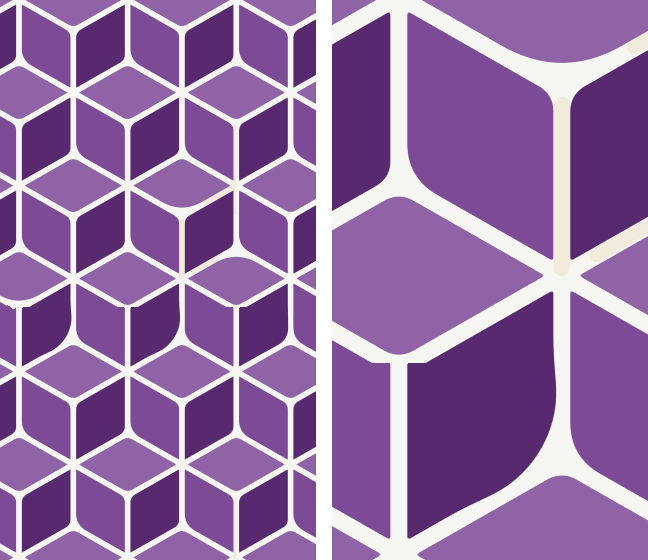
Left, the full canvas; right, a detail of the centre.
This pattern is drawn by a WebGL 1 fragment shader. Its source:

```glsl
precision highp float;
// Tumbling-block cubes in three purples, split by off-white lines with a few worn joints.
uniform vec2 u_resolution;

#define SCALE vec2(8.928, 9.035)
#define ORIGIN vec2(0.2279, 0.5026)
#define LINE_HALF 0.045
#define SEAM 0.03
#define TOP_COLOR vec3(0.56, 0.39, 0.65)
#define LEFT_COLOR vec3(0.49, 0.29, 0.59)
#define RIGHT_COLOR vec3(0.35, 0.16, 0.44)
#define LINE_COLOR vec3(0.965, 0.963, 0.953)
#define STAIN_COLOR vec3(0.95, 0.92, 0.86)

const float ROOT3 = 1.7320508;

float smoothMin(float a, float b, float k) {
  float h = max(k - abs(a - b), 0.0) / k;
  return min(a, b) - 0.25 * h * h * k;
}

float segmentDist(vec2 p, vec2 a, vec2 b) {
  vec2 ab = b - a;
  return length(p - a - ab * clamp(dot(p - a, ab) / dot(ab, ab), 0.0, 1.0));
}

// 1 when the cube index equals the given one
float isCube(vec2 id, vec2 which) {
  return 1.0 - step(0.5, distance(id, which));
}

// Centre of the nearest cube on the staggered hexagonal lattice
vec2 nearestCube(vec2 p) {
  vec2 period = vec2(ROOT3, 3.0);
  vec2 a = period * floor(p / period + 0.5);
  vec2 b = period * (floor(p / period) + 0.5);
  return distance(p, a) < distance(p, b) ? a : b;
}

// Cream stains that run along some of the lines
float stainDist(vec2 p) {
  float d = segmentDist(p, vec2(0.866, 0.92), vec2(0.866, 0.04)) - 0.025;
  d = min(d, segmentDist(p, vec2(1.25, 1.23), vec2(1.69, 1.48)) - 0.02);
  d = min(d, segmentDist(p, vec2(1.05, 0.11), vec2(1.42, 0.32)) - 0.02);
  d = min(d, segmentDist(p, vec2(1.71, 2.45), vec2(1.71, 1.05)));
  return min(d, segmentDist(p, vec2(1.71, -3.55), vec2(1.71, -4.5)));
}

void main() {
  vec2 p = (gl_FragCoord.xy / u_resolution.y - ORIGIN) * SCALE;
  float px = SCALE.y / u_resolution.y;
  vec2 hub = nearestCube(p + vec2(0.0, 0.5));
  vec2 d = p + vec2(0.0, 0.5) - hub;
  vec2 id = hub / vec2(0.5 * ROOT3, 1.5);
  float middleRow = 1.0 - step(0.5, abs(id.y));

  // Face coordinates: (0,0) at the hub, (1,1) at the outer obtuse corner
  vec3 color;
  vec2 st;
  float open = 0.0;
  float hubRound = 0.08;
  float outerRound = 0.08;
  float bulge = 0.0;
  if (d.y > abs(d.x) / ROOT3) {
    color = TOP_COLOR;
    st = vec2(d.y + d.x / ROOT3, d.y - d.x / ROOT3);
    hubRound += 0.24 * (isCube(id, vec2(1.0, 1.0)) + isCube(id, vec2(-2.0, 0.0)));
    outerRound += 0.26 * isCube(id, vec2(2.0, 0.0));
  } else {
    float s = 2.0 * abs(d.x) / ROOT3;
    st = vec2(s, 0.5 * s - d.y);
    // Below the seam the upper line of the middle row is cut away
    float wave = 0.03 * sin(32.0 * p.x) * isCube(id, vec2(-2.0, 0.0)) * step(d.x, 0.0);
    open = middleRow * (1.0 - smoothstep(SEAM - px * 0.5, SEAM + px * 0.5, d.y - wave));
    if (d.x < 0.0) {
      color = LEFT_COLOR;
      outerRound = 0.16;
    } else {
      color = RIGHT_COLOR;
      float melted = middleRow * (1.0 - 0.7 * step(1.5, id.x));
      outerRound += 0.28 * melted;
      bulge = 0.022 * melted * (1.0 - smoothstep(0.25, 0.7, distance(st, vec2(1.0))));
    }
  }

  // Distance to the face edges, rounder at obtuse corners than at acute ones
  vec2 edge = 0.5 * ROOT3 * min(st + vec2(0.0, open), 1.0 - st);
  float obtuse = step(0.0, (st.x - 0.5) * (st.y - 0.5));
  float rounding = mix(0.02, mix(hubRound, outerRound, step(0.5, st.x)), obtuse);
  float dist = smoothMin(edge.x, edge.y, rounding) + bulge;

  // Lines and stains below, faces on top
  float stain = 1.0 - smoothstep(0.015, 0.015 + px, stainDist(p));
  vec3 lines = mix(LINE_COLOR, STAIN_COLOR, stain);
  float face = smoothstep(LINE_HALF - 0.6 * px, LINE_HALF + 0.6 * px, dist);
  gl_FragColor = vec4(mix(lines, color, face), 1.0);
}
```
